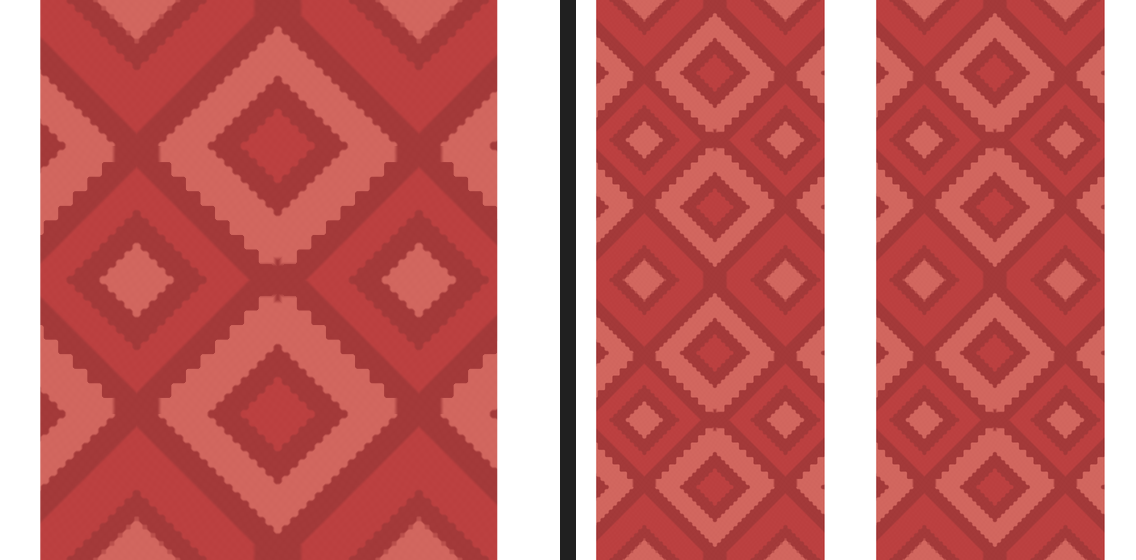
Left, the tile; right, the same tile 2 across and 2 down.
Give the GLSL for this pattern, as a Shadertoy shader.

```glsl
// A woven red panel between white side margins: stepped diamonds in half-drop columns.
// Folded coordinates give the repeats and the mirror about the middle row;
// each diamond is a city-block distance taken on softly stepped coordinates.
// Lengths are in hundredths of the canvas.
#define PERIOD 50.4               // width of one column repeat
#define AXIS 49.6                 // x of the central column
#define LIGHT_ROW 23.95           // height of light diamonds from the middle row
#define FINE 1.47                 // small stair
#define COARSE 2.6                // large stair facing the middle row
#define REACH vec2(3.4, 21.1)     // half width and extent of the blunt tip
#define PANEL vec2(7.2, 88.8)     // left and right edges
#define SOFT 0.5                  // edge softness
#define DARK vec3(0.64, 0.225, 0.225)
#define RED vec3(0.735, 0.25, 0.25)
#define LIGHT vec3(0.82, 0.40, 0.37)

// Counts steps, easing from one to the next over the width 2w
vec2 stairs(vec2 t, float w) {
    return floor(t) + smoothstep(0.5 - w, 0.5 + w, fract(t));
}

// City-block distance in fine steps
float diamond(vec2 q) {
    vec2 s = stairs(abs(q) / FINE, 0.38);
    return s.x + s.y;
}

// Light outline: fine stairs outward, blunt coarse stairs towards the middle row
float lightOutline(vec2 q) {
    float outer = (diamond(q) - 14.5) * FINE;
    vec2 a = abs(q);
    vec2 s = stairs((a - REACH) / COARSE + 0.5, 0.16);
    float inner = (s.x + s.y - 0.5) * COARSE;
    inner = max(inner, max(a.x, a.y) - REACH.y);
    float notch = min(0.5 - a.x, a.y - REACH.y + 1.0);
    return q.y > 0.0 ? outer : max(inner, notch);
}

void paint(inout vec3 base, vec3 tint, float d, float soft) {
    base = mix(base, tint, 1.0 - smoothstep(-soft, soft, d));
}

// Nested diamonds with a dark ring; radii count fine steps
void redDiamond(inout vec3 base, vec2 q, vec2 radii, float soft) {
    float d = diamond(q);
    float edge = (abs(q.x) + abs(q.y)) - radii.y * FINE;
    paint(base, RED, max(edge, abs(q.x) - 21.0), soft);
    paint(base, DARK, (d - 8.5) * FINE, soft);
    paint(base, LIGHT, (d - radii.x) * FINE, soft);
}

void mainImage(out vec4 fragColor, in vec2 fragCoord) {
    vec2 p = 100.0 * fragCoord / iResolution.xy;
    float pixel = 100.0 / min(iResolution.x, iResolution.y);
    float soft = max(SOFT, pixel);

    // Fold columns about their axes and rows about the middle
    float lightX = abs(mod(p.x - AXIS + 0.5 * PERIOD, PERIOD) - 0.5 * PERIOD);
    float redX = 0.5 * PERIOD - lightX;
    float row = abs(p.y - 50.0);

    // Red diamonds on the middle row and across the top and bottom edges
    vec3 col = DARK;
    redDiamond(col, vec2(redX, row), vec2(4.5, 13.7), soft);
    redDiamond(col, vec2(redX, 50.0 - row), vec2(5.0, 16.2), soft);

    // Light diamonds between them
    vec2 q = vec2(lightX, row - LIGHT_ROW);
    float d = diamond(q);
    paint(col, LIGHT, lightOutline(q), soft);
    paint(col, DARK, (d - 8.5) * FINE, soft);
    paint(col, RED, (d - 4.5) * FINE, soft);

    // Faint weave, with whole cycles over the canvas
    vec2 w = p * 0.0628318531;
    col += 0.004 * sin(61.0 * w.x + 2.0 * sin(7.0 * w.y)) * sin(53.0 * w.y + sin(9.0 * w.x));

    // White margins
    float side = max(PANEL.x - p.x, p.x - PANEL.y);
    paint(col, vec3(1.0), -side, 0.7 * pixel);
    fragColor = vec4(col, 1.0);
}
```
